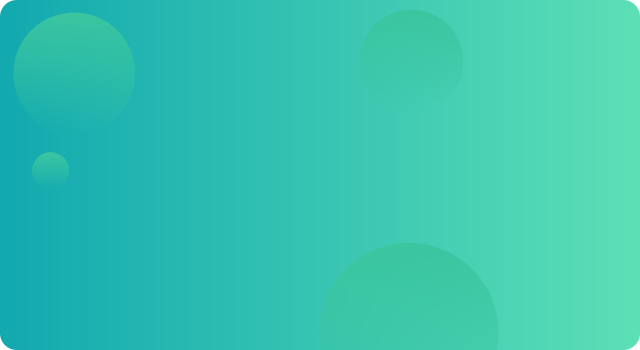
Give the GLSL for this background, as a Shadertoy shader.

```glsl
const vec3 TEAL = vec3(0.068, 0.660, 0.686);
const vec3 MINT = vec3(0.362, 0.876, 0.710);
const vec3 BUBBLE_GREEN = vec3(0.230, 0.775, 0.625);
const vec3 PAGE_WHITE = vec3(1.0);
const float CORNER_RADIUS = 0.048;

// Signed distance to a box with rounded corners
float roundedBox(vec2 p, vec2 halfSize, float radius) {
    vec2 q = abs(p) - halfSize + radius;
    return length(max(q, 0.0)) + min(max(q.x, q.y), 0.0) - radius;
}

// Antialiased coverage of a signed distance
float coverage(float dist, float pixel) {
    return clamp(0.5 - dist / pixel, 0.0, 1.0);
}

// Disc opacity, fading from solid at the top to clear at the bottom
float fadingDisc(vec2 p, vec2 center, float radius, float pixel) {
    vec2 q = p - center;
    float fade = clamp(0.5 + 0.5 * q.y / radius, 0.0, 1.0);
    return fade * coverage(length(q) - radius, pixel);
}

void mainImage(out vec4 fragColor, in vec2 fragCoord) {
    // Canvas height is one unit
    float pixel = 1.0 / iResolution.y;
    vec2 p = fragCoord * pixel;
    vec2 canvas = vec2(iResolution.x * pixel, 1.0);

    // Horizontal gradient
    vec3 color = mix(TEAL, MINT, p.x / canvas.x);

    // Bubbles: center x (fraction of width), center y, radius
    vec3 bubbles[4] = vec3[4](
        vec3(0.116, 0.790, 0.174),
        vec3(0.079, 0.512, 0.053),
        vec3(0.643, 0.824, 0.148),
        vec3(0.639, 0.050, 0.256)
    );
    for (int i = 0; i < 4; i++) {
        vec2 center = bubbles[i].xy * vec2(canvas.x, 1.0);
        float opacity = fadingDisc(p, center, bubbles[i].z, pixel);
        color = mix(color, BUBBLE_GREEN, opacity);
    }

    // Rounded card on a white page
    float card = roundedBox(p - 0.5 * canvas, 0.5 * canvas, CORNER_RADIUS);
    color = mix(PAGE_WHITE, color, coverage(card, pixel));

    fragColor = vec4(color, 1.0);
}
```
